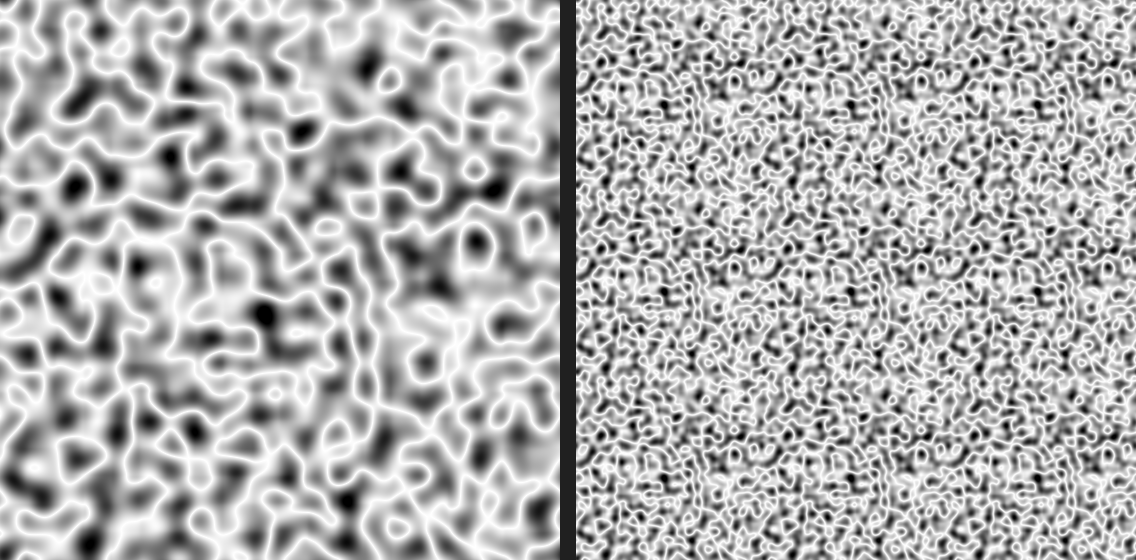
Left, the tile; right, the same tile 3 across and 3 down.
Write a Shadertoy shader that draws this texture.

```glsl
const float CELLS = 20.0;

// Random vector in the cube -1..1, wrapped so that the lattice tiles
vec3 randomGradient(vec2 corner) {
    corner = mod(corner, CELLS);
    vec3 phase = vec3(dot(corner, vec2(127.1, 311.7)),
                      dot(corner, vec2(269.5, 183.3)),
                      dot(corner, vec2(419.2, 371.9)));
    return 2.0 * fract(sin(phase) * 43758.5453) - 1.0;
}

// Corner ramp with a constant lift, which keeps lattice points from being zero
float cornerRamp(vec2 cell, vec2 local, vec2 corner) {
    return dot(randomGradient(cell + corner), vec3(local - corner, 0.5));
}

// Signed gradient noise
float gradientNoise(vec2 p) {
    vec2 cell = floor(p);
    vec2 local = fract(p);
    vec2 blend = local * local * (3.0 - 2.0 * local);
    float bottom = mix(cornerRamp(cell, local, vec2(0, 0)),
                       cornerRamp(cell, local, vec2(1, 0)), blend.x);
    float top = mix(cornerRamp(cell, local, vec2(0, 1)),
                    cornerRamp(cell, local, vec2(1, 1)), blend.x);
    return mix(bottom, top, blend.y);
}

void mainImage(out vec4 fragColor, in vec2 fragCoord) {
    vec2 uv = fragCoord / iResolution.xy;

    // White ridges where the noise changes sign, dark wells at its extremes
    float ridge = 1.0 - 1.36 * abs(gradientNoise(uv * CELLS));
    fragColor = vec4(vec3(clamp(ridge, 0.0, 1.0)), 1.0);
}
```
